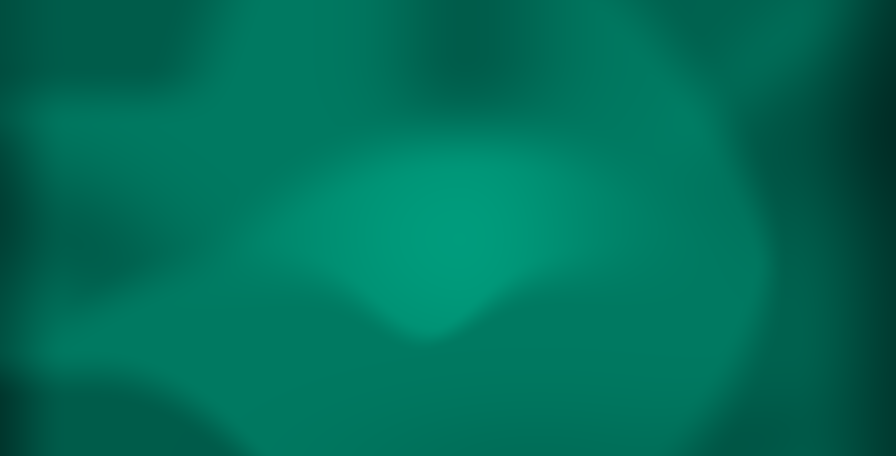
This background is drawn by a Shadertoy shader. Its source:

```glsl
// Soft emerald backdrop: a central glow framed by blurred, overlapping dark folds.
#define BASE_TONE 0.475
#define GLOW_GAIN 0.135
#define FOLD_DEPTH 0.115
#define EDGE_SHADE 0.17
#define GLOW_CENTER vec2(1.01, 0.475)

// Smooth step from 0 to 1 centred on a signed distance of zero.
float softEdge(float distance, float width) {
    return smoothstep(-width, width, distance);
}

// Rotated elliptical falloff.
float blob(vec2 p, vec2 center, vec2 radius, float angle) {
    float c = cos(angle), s = sin(angle);
    vec2 d = p - center;
    d = vec2(c * d.x + s * d.y, c * d.y - s * d.x) / radius;
    return exp(-dot(d, d));
}

// Bright centre, cut by a dipping floor and an arched ceiling.
float centralGlow(vec2 p) {
    float dip = (p.x - 0.935) / 0.16;
    float floorY = 0.255 + 0.14 * (1.0 - exp(-dip * dip));
    float floorWidth = 0.025 + 0.16 * abs(p.x - 0.96);
    float arch = p.x - 1.04;
    float ceilingY = 0.71 - 0.8 * arch * arch;
    float sideWidth = p.x < GLOW_CENTER.x ? 0.44 : 0.31;
    float body = blob(p, GLOW_CENTER, vec2(sideWidth, 0.37), -0.12);
    return body * softEdge(p.y - floorY, floorWidth)
                * softEdge(ceilingY - p.y, 0.09);
}

// Shadow hanging from the top centre.
float topFold(vec2 p) {
    float d = p.x - 1.02;
    float width = d < 0.0 ? 0.17 : 0.21;
    return exp(-d * d / (width * width)) * softEdge(p.y - 0.75, 0.13);
}

// Shadows of the left side: upper panel, slanted valley and lower corner.
float leftFolds(vec2 p) {
    float panelX = 0.43 + 0.35 * (p.y - 0.85);
    float panel = softEdge(panelX - p.x, 0.11) * softEdge(p.y - 0.79, 0.07);

    float ridgeY = 0.42 - 1.15 * pow(max(0.51 - p.x, 0.0), 2.0);
    float valley = blob(p, vec2(0.16, 0.47), vec2(0.30, 0.16), -0.5)
                 * softEdge(p.y - ridgeY, 0.07);

    float slope = max(p.x - 0.2, 0.0);
    float cornerY = 0.18 - 1.5 * slope * slope;
    float corner = softEdge(cornerY - p.y, 0.06);
    return panel + 0.95 * valley + corner;
}

// Everything beyond the bowed right-hand edge.
float rightFold(vec2 p) {
    float bow = abs(p.y - 0.42);
    float edgeX = 1.69 - 0.73 * pow(bow, 1.6);
    float width = 0.035 + 0.13 * bow;
    float shade = 0.8 * softEdge(p.x - edgeX, width);
    shade += 0.65 * blob(p, vec2(1.84, 0.70), vec2(0.24, 0.20), 0.6);
    shade -= 0.45 * blob(p, vec2(1.70, 0.89), vec2(0.26, 0.09), 0.75);
    shade += 0.3 * blob(p, vec2(1.66, 0.04), vec2(0.20, 0.10), 0.3);
    return shade;
}

// Darkening along the two vertical borders.
float sideShade(vec2 p) {
    float left = 1.0 - smoothstep(-0.04, 0.15, p.x);
    left *= 1.0 - 0.65 * smoothstep(0.65, 0.88, p.y);
    float right = smoothstep(1.74, 2.02, p.x);
    return left + right;
}

void mainImage(out vec4 fragColor, in vec2 fragCoord) {
    vec2 p = fragCoord / iResolution.y;

    // Accumulate light and shade as one tone.
    float tone = BASE_TONE + GLOW_GAIN * centralGlow(p);
    tone -= FOLD_DEPTH * (topFold(p) + leftFolds(p) + rightFold(p));
    tone -= EDGE_SHADE * sideShade(p);
    tone -= 0.05 * blob(p, vec2(1.18, -0.04), vec2(0.42, 0.16), 0.0);
    tone = max(tone, 0.14);

    // Tint the tone emerald.
    fragColor = vec4(0.0, tone, 0.01 + 0.78 * tone, 1.0);
}
```
